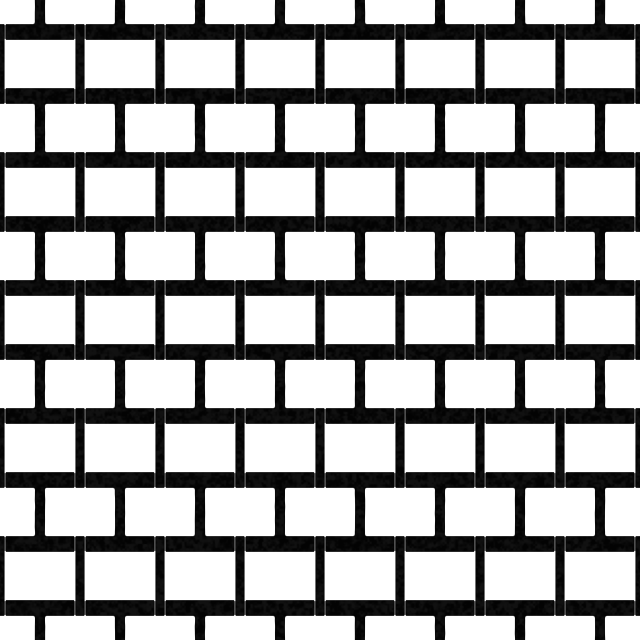
This pattern is drawn by a Shadertoy shader. Its source:

```glsl
// Staggered white bricks framed by mottled black bars and posts with thin joints.

const vec2 REPEATS = vec2(8.0, 5.0);          // whole repeats across and down
const vec2 BAR_HALF = vec2(0.0537, 0.0122);
const vec2 LONG_POST_HALF = vec2(0.0071, 0.0622);
const vec2 SHORT_POST_HALF = vec2(0.0079, 0.0430);
const float CORNER = 0.0016;
const vec3 WHITE = vec3(1.0);
const vec3 JOINT_GREY = vec3(0.45);

// Integer hash of a lattice point, from 0 to 1
float hash(ivec2 cell) {
    uvec2 q = uvec2(cell) * uvec2(1597334673u, 3812015801u);
    uint h = (q.x ^ q.y) * 1597334673u;
    h = (h ^ (h >> 15)) * 2246822519u;
    h ^= h >> 13;
    return float(h & 65535u) / 65535.0;
}

// Value noise that wraps after a whole number of cells
float wrapNoise(vec2 uv, int cells) {
    vec2 p = uv * float(cells);
    ivec2 a = ivec2(floor(p)) % cells;
    ivec2 b = (a + 1) % cells;
    vec2 f = fract(p);
    f = f * f * (3.0 - 2.0 * f);
    float low = mix(hash(a), hash(ivec2(b.x, a.y)), f.x);
    float high = mix(hash(ivec2(a.x, b.y)), hash(b), f.x);
    return mix(low, high, f.y);
}

// Offset from the nearest repeated centre
vec2 repeatAround(vec2 p, vec2 center, vec2 period) {
    vec2 q = (p - center) / period;
    return (q - floor(q + 0.5)) * period;
}

float roundedBox(vec2 p, vec2 halfSize, float radius) {
    vec2 q = abs(p) - halfSize + radius;
    return length(max(q, 0.0)) + min(max(q.x, q.y), 0.0) - radius;
}

// Union with a small fillet
float smoothUnion(float a, float b, float width) {
    float h = max(width - abs(a - b), 0.0) / width;
    return min(a, b) - 0.25 * h * h * width;
}

// Faint blotches of near-black
vec3 mottledBlack(vec2 uv, float edgeDistance) {
    float blotch = 0.6 * wrapNoise(uv, 150) + 0.4 * wrapNoise(uv, 290);
    float tone = mix(0.012, 0.066, smoothstep(0.25, 0.8, blotch));
    float rim = smoothstep(0.0, 0.003, -edgeDistance);
    return vec3(tone * mix(0.5, 1.0, rim));
}

void mainImage(out vec4 fragColor, in vec2 fragCoord) {
    vec2 uv = fragCoord / iResolution.xy;
    float pixel = 1.0 / min(iResolution.x, iResolution.y);
    vec2 tile = 1.0 / REPEATS;
    float wobble = 0.0007 * (wrapNoise(uv, 96) - 0.5);

    // Bars sit on every course; posts alternate between courses
    vec2 barPos = repeatAround(uv, tile * vec2(0.5, 0.25), tile * vec2(1.0, 0.5));
    vec2 longPos = repeatAround(uv, tile * vec2(0.0, 0.5), tile);
    vec2 shortPos = repeatAround(uv, tile * vec2(0.5, 0.0), tile);

    float bar = roundedBox(barPos, BAR_HALF, CORNER);
    float longPost = roundedBox(longPos, LONG_POST_HALF, CORNER);
    float shortPost = roundedBox(shortPos, SHORT_POST_HALF, CORNER) + wobble;
    float frame = min(smoothUnion(bar, shortPost, 0.004), longPost);

    // The joints darken between bars and posts and open to white at the ends
    float band = BAR_HALF.y - abs(barPos.y);
    vec3 ground = mix(WHITE, JOINT_GREY, smoothstep(0.0005, 0.0025, band));

    float ink = 1.0 - smoothstep(-0.6 * pixel, 0.6 * pixel, frame);
    vec3 color = mix(ground, mottledBlack(uv, frame), ink);
    fragColor = vec4(color, 1.0);
}
```
